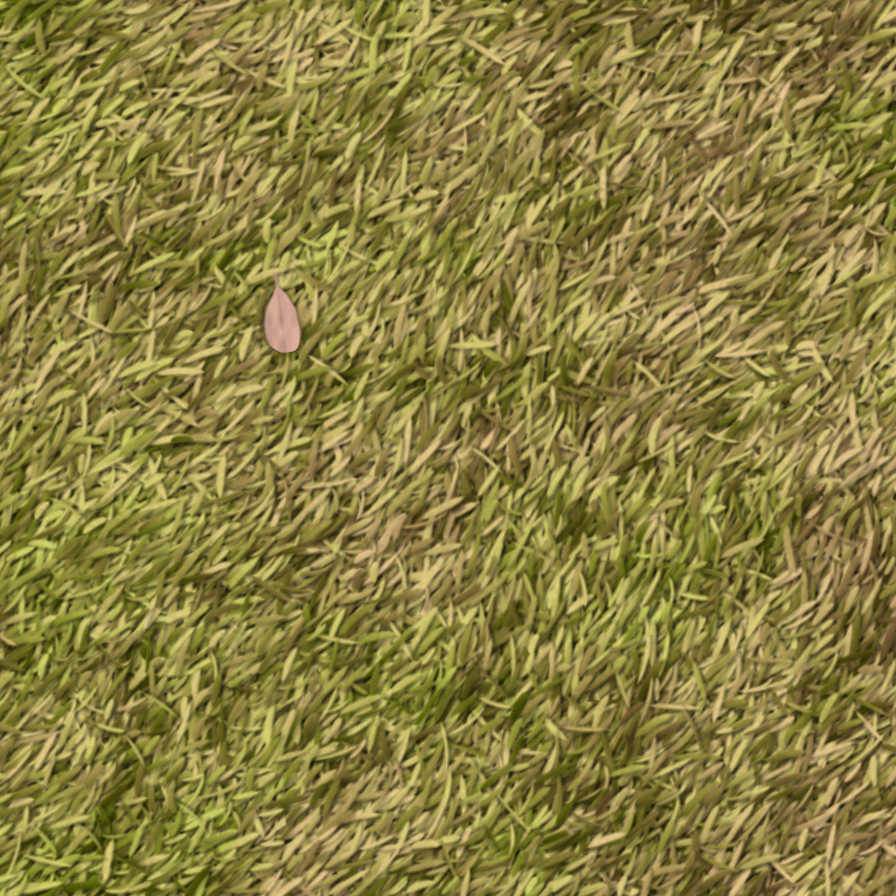
Write a Shadertoy shader that draws this texture.

```glsl
const int LAYERS = 10;
const float CELL = 0.025;            // one blade per cell and layer
const float JITTER = 0.6;
const vec2 HALF_LENGTH = vec2(0.012, 0.029);
const vec2 HALF_WIDTH = vec2(0.0016, 0.0043);
const float SOFTNESS = 0.0025;
const float LEAN = 0.88;             // main blade direction in radians
const float LEAN_SPREAD = 0.85;
const float STRAY_SHARE = 0.14;
const float SHADOW = 0.24;
const float HIDDEN = 0.02;           // light too weak to follow further
const float TONE_BASE = 0.17;
const float TONE_RANGE = 0.92;
const float PATCH_TONE = 0.42;
const vec3 DEEP = vec3(0.25, 0.235, 0.03);
const vec3 OLIVE = vec3(0.56, 0.52, 0.235);
const vec3 STRAW = vec3(0.83, 0.775, 0.47);
const vec3 GREEN_SHIFT = vec3(-0.040, 0.025, -0.080);
const vec3 DRY_SHIFT = vec3(0.050, -0.025, 0.070);
const vec3 LEAF_PINK = vec3(0.84, 0.66, 0.59);
const vec2 LEAF_POS = vec2(0.314, 0.642);

vec3 hash3(vec2 cell, int seed) {
    uvec3 v = uvec3(ivec3(ivec2(cell) + 512, seed));
    v = v * 1664525u + 1013904223u;
    v.x += v.y * v.z; v.y += v.z * v.x; v.z += v.x * v.y;
    v ^= v >> 16u;
    v.x += v.y * v.z; v.y += v.z * v.x; v.z += v.x * v.y;
    return vec3(v >> 8u) / 16777216.0;
}

// Three independent smooth noise values
vec3 noise3(vec2 p, int seed) {
    vec2 i = floor(p), f = fract(p);
    f = f * f * (3.0 - 2.0 * f);
    vec3 low = mix(hash3(i, seed), hash3(i + vec2(1, 0), seed), f.x);
    vec3 high = mix(hash3(i + vec2(0, 1), seed), hash3(i + vec2(1, 1), seed), f.x);
    return mix(low, high, f.y);
}

vec3 grassColor(float tone, float dryness) {
    tone = clamp(tone, 0.0, 1.0);
    vec3 color = tone < 0.5 ? mix(DEEP, OLIVE, tone * 2.0) : mix(OLIVE, STRAW, tone * 2.0 - 1.0);
    return color + mix(GREEN_SHIFT, DRY_SHIFT, clamp(dryness, 0.0, 1.0));
}

// Adds one curved, tapered blade; through is the light left for lower blades
// field holds the local lean, dryness and tone
void addBlade(inout vec3 color, inout float through, vec2 p, vec2 cell, int layer, vec3 field, float soft) {
    vec3 place = hash3(cell, layer * 2 + 100);
    vec2 d = p - (cell + 0.5 + (place.xy - 0.5) * JITTER) * CELL;
    if (dot(d, d) > HALF_LENGTH.y * HALF_LENGTH.y) return;

    vec3 tint = hash3(cell, layer * 2 + 101);
    vec3 shape = fract(vec3(place.z, tint.z, place.x + tint.y) * 17.0);
    float angle = field.x + (place.z + shape.z - 1.0) * LEAN_SPREAD;
    if (tint.z < STRAY_SHARE) angle += 3.14159 * (tint.z / STRAY_SHARE - 0.5);

    vec2 dir = vec2(cos(angle), sin(angle));
    vec2 q = vec2(dot(d, dir), dot(d, vec2(-dir.y, dir.x)));
    float s = q.x / mix(HALF_LENGTH.x, HALF_LENGTH.y, shape.x);
    if (abs(s) > 1.2) return;
    q.y += (shape.y - 0.5) * 0.006 * s * s;
    float width = mix(HALF_WIDTH.x, HALF_WIDTH.y, shape.y) * (1.0 - s * s * s * s);

    float cover = smoothstep(soft, -soft, abs(q.y) - width) * smoothstep(1.2, 0.75, abs(s));
    float tone = field.z + TONE_RANGE * tint.x + 0.08 * s;
    tone += 0.08 * clamp(q.y / max(width, 0.001), -1.0, 1.0);
    color += through * cover * grassColor(tone, field.y + 0.6 * (tint.y - 0.5));

    float shade = smoothstep(0.004, -0.002, abs(q.y + 0.003) - width);
    through *= (1.0 - cover) * (1.0 - SHADOW * shade);
}

// A single fallen leaf, pointed at the top, with a stalk and a midrib
void paintLeaf(inout vec3 color, vec2 p, float soft) {
    vec2 q = p - LEAF_POS;
    if (dot(q, q) > 0.005) return;
    q.x += 0.12 * q.y;
    vec3 mottle = noise3(p * vec2(140.0, 70.0), 6);
    float t = clamp((q.y + 0.036) / 0.076, 0.0, 1.0);
    float width = 0.054 * pow(t, 0.5) * (1.0 - t) + 0.005 * (mottle.y - 0.5);
    float edge = max(abs(q.x) - width, abs(q.y - 0.002) - 0.038);
    float stalk = max(abs(q.x) - 0.0018, abs(q.y - 0.042) - 0.011);
    color *= 1.0 - 0.35 * smoothstep(0.008, -0.002, edge);
    float light = 0.88 + 0.20 * mottle.x + 2.0 * q.x;
    light -= 0.06 * smoothstep(0.003, 0.0, abs(q.x));
    color = mix(color, LEAF_PINK * 0.85, smoothstep(soft, -soft, stalk));
    color = mix(color, LEAF_PINK * light, smoothstep(soft, -soft, edge));
}

void mainImage(out vec4 fragColor, in vec2 fragCoord) {
    vec2 p = fragCoord / iResolution.y;
    float soft = max(SOFTNESS, 0.7 / iResolution.y);

    // Broad patches of lean, dryness and tone
    vec3 broad = noise3(p * 5.0, 1);
    vec3 middle = noise3(p * 14.0, 2);
    vec3 small = noise3(p * 34.0, 3);
    float patchTone = 0.25 * broad.z + 0.40 * middle.z + 0.35 * small.z - 0.5;
    vec3 field = vec3(LEAN + 0.7 * (broad.x - 0.5) + 0.15 * (p.x - 0.5),
                      0.4 * broad.y + 0.35 * middle.y + 0.25 * small.y + 0.3 * (p.x - 0.5),
                      TONE_BASE + 2.0 * PATCH_TONE * patchTone);

    // Shifted grids of blades, followed from the top down until covered
    vec3 color = vec3(0.0);
    float through = 1.0;
    for (int layer = 0; layer < LAYERS; layer++) {
        if (through < HIDDEN) break;
        vec2 q = p + hash3(vec2(layer), 50).xy * CELL;
        vec2 home = floor(q / CELL);
        for (int n = 0; n < 9; n++)
            addBlade(color, through, q, home + vec2(n % 3 - 1, n / 3 - 1), layer, field, soft);
    }

    // Ground and fine fibre grain
    vec3 grain = noise3(p * 230.0, 8);
    color += through * grassColor(0.1 + 0.3 * grain.y, field.y);
    color *= 0.97 + 0.08 * grain.x;
    paintLeaf(color, p, soft);
    fragColor = vec4(clamp(color, 0.0, 1.0), 1.0);
}
```
